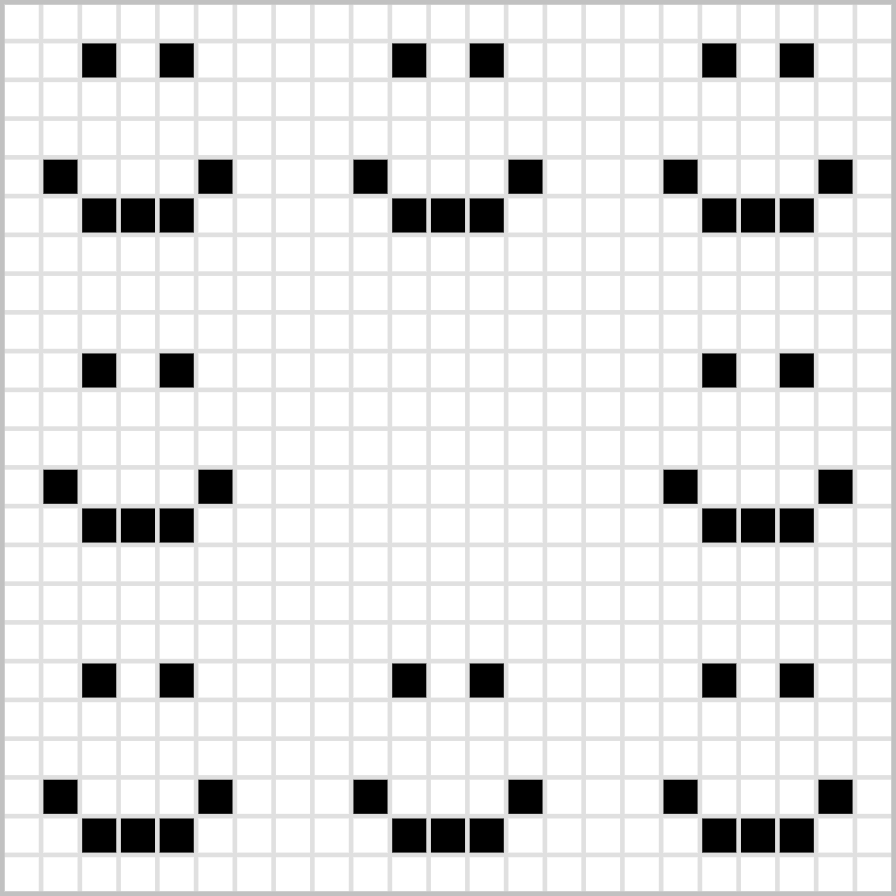
Write a WebGL 1 fragment shader that draws this pattern.

```glsl
precision mediump float;
// A ruled sheet of square cells inside a grey frame, with some cells inked.
// A mirrored motif of seven cells repeats three by three every eight cells;
// the middle repeat is left blank. Lines come from distances to cell edges.

uniform vec2 u_resolution;

#define CELLS 23.0
#define REPEAT 8.0
#define LINE_WIDTH 0.0052
#define FRAME_WIDTH 0.0052
#define PAPER_COLOR vec3(1.0)
#define LINE_COLOR vec3(0.88)
#define FRAME_COLOR vec3(0.755)
#define INK_COLOR vec3(0.0)

// 1.0 when two whole-numbered values are equal
float same(float a, float b) {
  return 1.0 - step(0.5, abs(a - b));
}

// Whether a cell, counted from the top left, is inked
float inkedCell(vec2 cell) {
  vec2 tile = floor((cell + 0.5) / REPEAT);
  vec2 local = cell - tile * REPEAT;
  float side = abs(local.x - 3.0);
  float upperPair = same(side, 1.0) * same(local.y, 1.0);
  float outerPair = same(side, 2.0) * same(local.y, 4.0);
  float baseRow = step(side, 1.5) * same(local.y, 5.0);
  float blankTile = same(tile.x, 1.0) * same(tile.y, 1.0);
  return (upperPair + outerPair + baseRow) * (1.0 - blankTile);
}

// Smoothed coverage of a band reaching halfWidth from its centre
float band(float dist, float halfWidth, float pixel) {
  return clamp((halfWidth - dist) / pixel + 0.5, 0.0, 1.0);
}

void main() {
  float size = min(u_resolution.x, u_resolution.y);
  float pixel = 1.0 / size;
  vec2 p = (gl_FragCoord.xy - 0.5 * u_resolution) / size + 0.5;
  p.y = 1.0 - p.y;

  // The outermost grid lines run along the centre of the frame
  float pitch = (1.0 - FRAME_WIDTH) / CELLS;
  vec2 grid = (p - 0.5 * FRAME_WIDTH) / pitch;
  vec3 color = mix(PAPER_COLOR, INK_COLOR, inkedCell(floor(grid)));

  // Grid lines
  vec2 toLine = (0.5 - abs(fract(grid) - 0.5)) * pitch;
  float line = band(min(toLine.x, toLine.y), 0.5 * LINE_WIDTH, pixel);
  color = mix(color, LINE_COLOR, line);

  // Frame
  vec2 toEdge = min(p, 1.0 - p);
  float frame = band(min(toEdge.x, toEdge.y), FRAME_WIDTH, pixel);
  color = mix(color, FRAME_COLOR, frame);

  gl_FragColor = vec4(color, 1.0);
}
```
